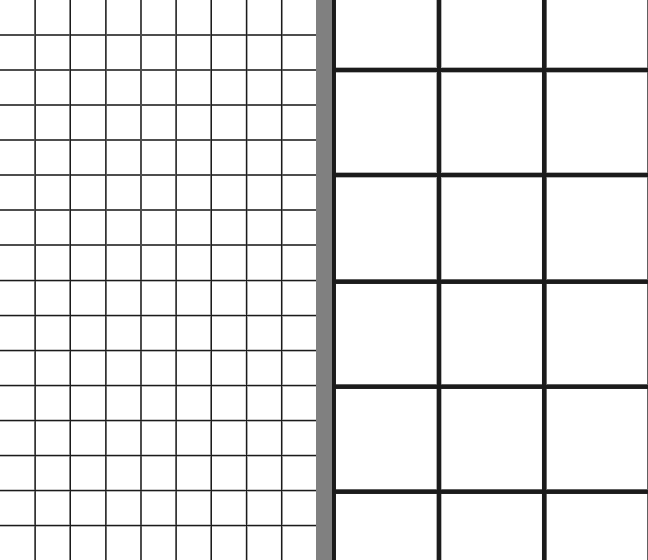
Left: the whole. Right: its middle third, enlarged.
A Shadertoy shader for this pattern:

```glsl
// Thin dark square grid on white, open at the borders, with slightly drifting lines.

#define COLUMNS 9.0
#define ROWS 16.0
#define LINE_WIDTH 0.0444   // in cells
#define DRIFT_STEP 0.0156   // in cells, added per group of lines
#define DRIFT_LIMIT 0.0234
#define GROUP_SIZE vec2(4.0, 8.0)
#define GROUP_START vec2(1.0, 0.0)
#define INK vec3(0.105)
#define PAPER vec3(1.0)

// Coverage of the nearest vertical (x) and horizontal (y) line.
vec2 gridLines(vec2 p, vec2 pixel) {
    vec2 index = floor(p + 0.5);
    vec2 group = floor((index + GROUP_START) / GROUP_SIZE);
    vec2 drift = min(group * DRIFT_STEP, vec2(DRIFT_LIMIT));
    vec2 dist = abs(p - index - drift);
    vec2 coverage = clamp((0.5 * LINE_WIDTH - dist) / pixel + 0.5, 0.0, 1.0);

    // Only the inner lines are drawn.
    vec2 inside = step(vec2(0.5), index) * step(index, vec2(COLUMNS, ROWS) - 0.5);
    return coverage * inside;
}

void mainImage(out vec4 fragColor, in vec2 fragCoord) {
    // Cell coordinates, counted from the upper left.
    vec2 cells = vec2(COLUMNS, ROWS);
    vec2 uv = fragCoord / iResolution.xy;
    vec2 p = vec2(uv.x, 1.0 - uv.y) * cells;

    vec2 lines = gridLines(p, cells / iResolution.xy);
    float ink = max(lines.x, lines.y);
    fragColor = vec4(mix(PAPER, INK, ink), 1.0);
}
```
